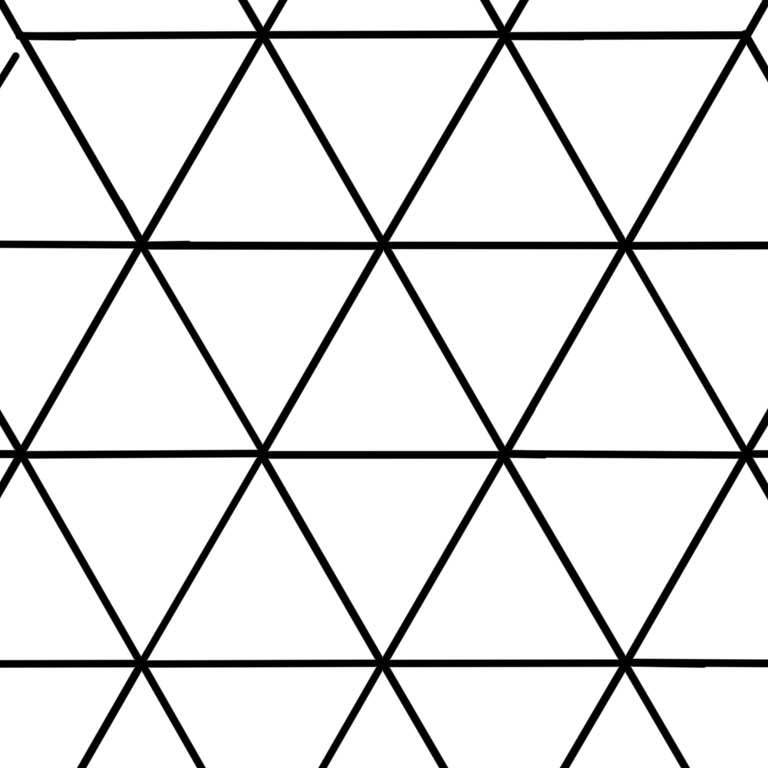
Write a three.js fragment shader that draws this pattern.

```glsl
// Hand-inked triangular lattice of black strokes on white.
varying vec2 vUv;

#define SIDE 0.3148          // length of a triangle side
#define ROW_STEP 0.2727      // height of a triangle row
#define ORIGIN vec2(0.0270, 0.1360)
#define HALF_WIDTH 0.0052    // half the stroke width
#define SOFTNESS 0.0013      // half the blurred rim
#define JITTER 0.0016        // wander of each stroke end
#define RETRACED 0.3         // share of strokes partly drawn twice
#define TOP_ROW 3.0
#define LAST_COLUMN 3.0
#define INK vec3(0.0)
#define PAPER vec3(1.0)

float hash(vec3 p) {
  p = fract(p * vec3(0.1031, 0.1030, 0.0973) + 0.37);
  p += dot(p, p.yzx + 33.33);
  return fract((p.x + p.y) * p.z);
}

vec2 wander(vec3 id) {
  return JITTER * (2.0 * vec2(hash(id), hash(id + 17.0)) - 1.0);
}

// Odd rows start half a side further left than even rows.
vec2 vertexAt(float column, float row) {
  float shift = 0.5 * (1.0 - mod(row, 2.0));
  return ORIGIN + vec2(SIDE * (column + shift), ROW_STEP * row);
}

float segmentDistance(vec2 p, vec2 a, vec2 b) {
  vec2 ab = b - a;
  float t = clamp(dot(p - a, ab) / dot(ab, ab), 0.0, 1.0);
  return length(p - a - ab * t);
}

// Strokes left undrawn where the lattice runs out at the top.
bool isUndrawn(float column, float row, int direction) {
  if (row != TOP_ROW) return false;
  if (direction == 0) return column < 0.0 || column >= LAST_COLUMN;
  return direction == 1 ? column == 0.0 : column == LAST_COLUMN;
}

float strokeDistance(vec2 p, float column, float row, int direction) {
  vec3 id = vec3(column, row, float(direction)) + 5.0;
  vec2 span = vec2(SIDE, 0.0);
  if (direction == 1) span = vec2(0.5 * SIDE, ROW_STEP);
  if (direction == 2) span = vec2(-0.5 * SIDE, ROW_STEP);

  vec2 a = vertexAt(column, row);
  vec2 b = a + span + wander(id + 41.0);
  a += wander(id + 73.0);

  // One stroke stops short of the upper left corner.
  if (direction == 1 && row == TOP_ROW - 1.0 && column == -1.0)
    b -= vec2(0.0075, 0.0260);

  float width = HALF_WIDTH * mix(0.90, 1.03, hash(id + 7.0));
  float d = segmentDistance(p, a, b) - width;

  // A second, slightly offset pass over part of the stroke.
  if (hash(id + 29.0) < RETRACED) {
    float reach = mix(0.15, 0.35, hash(id + 53.0));
    vec2 end = mix(a, b, reach) + 0.7 * wander(id + 89.0);
    d = min(d, segmentDistance(p, a, end) - HALF_WIDTH);
  }
  return d;
}

void main() {
  float d = 1.0;
  for (int j = -1; j <= 3; j++) {
    for (int i = -1; i <= 3; i++) {
      for (int k = 0; k < 3; k++) {
        float column = float(i);
        float row = float(j);
        if (!isUndrawn(column, row, k))
          d = min(d, strokeDistance(vUv, column, row, k));
      }
    }
  }
  float paper = smoothstep(-SOFTNESS, SOFTNESS, d);
  gl_FragColor = vec4(mix(INK, PAPER, paper), 1.0);
}
```
